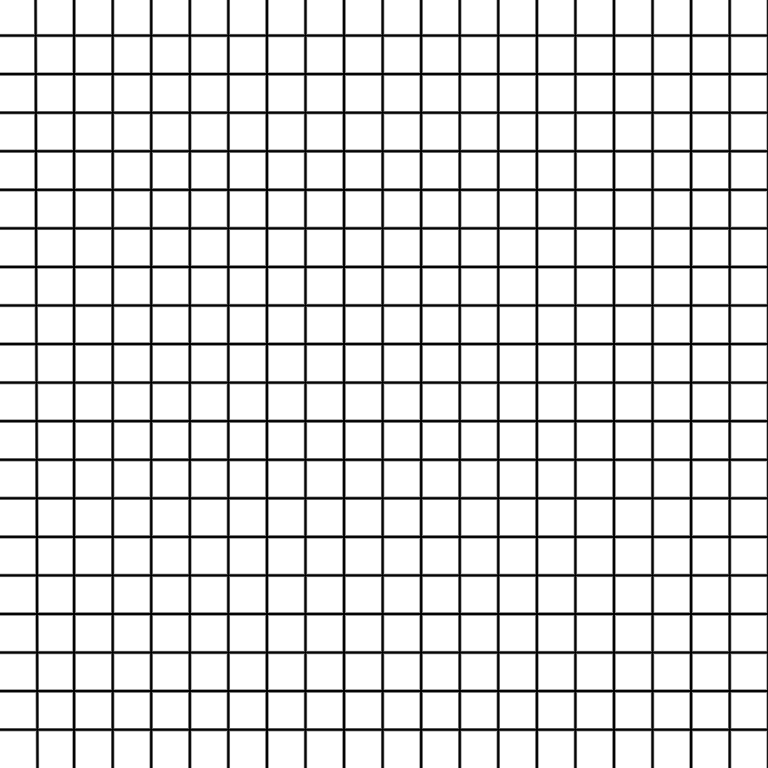
Give the GLSL for this pattern, as a three.js fragment shader.

```glsl
// A sheet of square ruled paper: thin black lines on white, 20 across and 19 down.
// Each axis is folded into its distance from the nearest line, which is turned
// into soft-edged ink coverage. The leftmost upright leans slightly.

varying vec2 vUv;

const float PITCH = 0.05021;       // spacing between lines
const float FIRST_LINE = 0.0463;   // inset of the first line from left and top

// Index of the line nearest to a position along one axis.
float nearestLine(float position) {
  return floor((position - FIRST_LINE) / PITCH + 0.5);
}

float lineCentre(float index) {
  return FIRST_LINE + index * PITCH;
}

// Ink from a line 0.0036 wide, with edges ramped over 0.002 of the canvas.
float lineInk(float offset) {
  return clamp((0.0018 - abs(offset)) / 0.002 + 0.5, 0.0, 1.0);
}

void main() {
  // Measure rows downward from the top edge.
  vec2 page = vec2(vUv.x, 1.0 - vUv.y);
  float column = nearestLine(page.x);
  float row = nearestLine(page.y);

  // Only the first upright drifts rightward towards the bottom.
  float isFirst = 1.0 - step(0.5, abs(column));
  float lean = isFirst * 0.0025 * page.y;

  float uprightInk = lineInk(page.x - lineCentre(column) - lean);
  float levelInk = lineInk(page.y - lineCentre(row));

  // The bottom edge is left open, without a closing line.
  levelInk *= 1.0 - step(18.5, row);

  // Overlay both sets of lines on the white paper.
  float ink = max(uprightInk, levelInk);
  gl_FragColor = vec4(mix(vec3(1.0), vec3(0.01), ink), 1.0);
}
```
